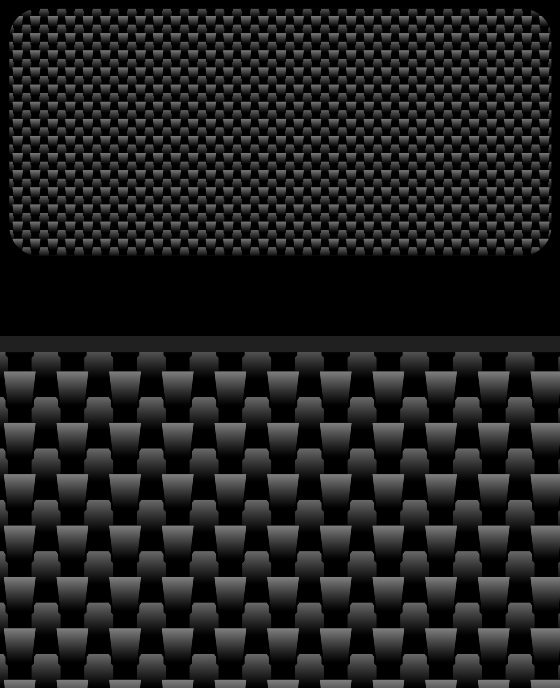
Top, the full canvas; bottom, a detail of the centre.
A Shadertoy shader for this texture:

```glsl
// Carbon-fibre weave on a black ground, held in a rounded panel.
// Two half-offset grids of tow ends, one tapered and one shouldered, each
// fade from a grey upper lip into black; a rounded-box distance clips them.

// Signed distance to a box with rounded corners.
float roundedBox(vec2 p, vec2 halfSize, float radius) {
    vec2 d = abs(p) - halfSize + radius;
    return length(max(d, 0.0)) + min(max(d.x, d.y), 0.0) - radius;
}

// Grey fading down a tow; q.x is centred on it, q.y runs down from its lip.
float towShade(vec2 q, float halfWidth, float tall, float lip, vec2 px) {
    float side = 1.0 - smoothstep(-0.5, 0.5, (abs(q.x) - halfWidth) / px.x);
    float top = smoothstep(0.0, px.y, q.y);
    float fade = pow(max(1.0 - q.y / tall, 0.0), 1.15);
    return lip * side * top * fade;
}

// Position inside a repeat: x from -0.5 to 0.5, y from 0 to 1 downward.
vec2 repeatCell(vec2 p) {
    return vec2(fract(p.x + 0.5) - 0.5, fract(p.y));
}

// Wide tow, narrowing toward its lower end.
float taperedTow(vec2 q, vec2 px) {
    float halfWidth = mix(0.305, 0.235, clamp(q.y / 0.6, 0.0, 1.0));
    return towShade(q, halfWidth, 0.68, 0.51, px);
}

// Narrow tow with a rounded head that steps out to wider shoulders.
float shoulderedTow(vec2 q, vec2 px) {
    float halfWidth = mix(0.19, 0.23, smoothstep(0.0, 0.08, q.y));
    halfWidth += 0.045 * smoothstep(0.19, 0.25, q.y);
    return towShade(q, halfWidth, 0.66, 0.42, px);
}

void mainImage(out vec4 fragColor, in vec2 fragCoord) {
    vec2 uv = fragCoord / iResolution.xy;
    uv.y = 1.0 - uv.y;

    // Weave: about 31 repeats across the panel and 14 down it.
    vec2 counts = vec2(31.9, 19.62);
    vec2 px = counts / iResolution.xy;
    vec2 weave = (uv - vec2(0.0316, 0.0463)) * counts;
    float grey = max(taperedTow(repeatCell(weave), px),
                     shoulderedTow(repeatCell(weave + 0.5), px));

    // Panel, measured in canvas widths.
    vec2 aspect = vec2(1.0, iResolution.y / iResolution.x);
    float edge = roundedBox((uv - vec2(0.5007, 0.3935)) * aspect,
                            vec2(0.484, 0.3674) * aspect, 0.052);
    grey *= 1.0 - smoothstep(-0.5, 0.5, edge * iResolution.x);

    fragColor = vec4(vec3(grey), 1.0);
}
```
